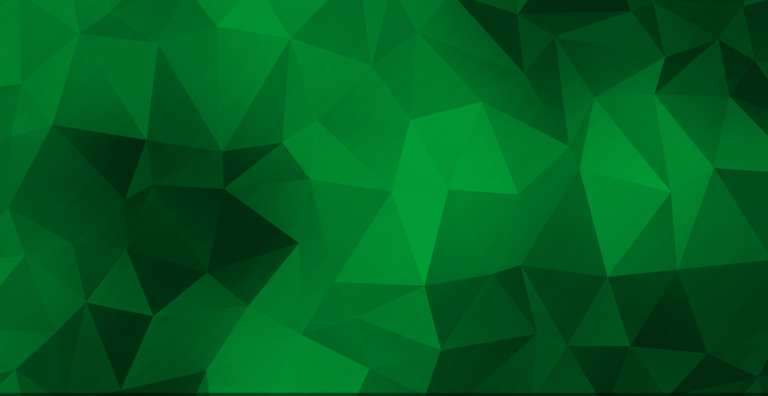
This background is drawn by a Shadertoy shader. Its source:

```glsl
const float CELL = 0.172;          // mesh spacing, in canvas heights
const float JITTER = 0.43;         // vertex displacement, in cells
const float FACET_CONTRAST = 0.14; // random tone step between facets
const float FACET_SLOPE = 0.55;    // tone slope across a facet
const float FLATNESS = 0.6;        // 0 follows the light field, 1 is flat
const float EDGE_GLOW = 0.018;
const float EDGE_WIDTH = 0.004;
const float STREAK_AMOUNT = 0.018;
const float BASE_TONE = 0.34;
const float BASE_WEIGHT = 0.12;
const vec2 TONE_RANGE = vec2(0.16, 0.61);
const vec3 TINT = vec3(0.0, 1.0, 0.345);
const float FOOT_HEIGHT = 0.008;   // dark strip along the bottom
const float FOOT_SHADE = 0.55;

// Light pools: centre x, centre y, radius, tone
const int POOLS = 12;
const vec4 POOL[POOLS] = vec4[POOLS](
    vec4(1.08, 0.57, 0.22, 0.61), vec4(1.63, 0.53, 0.20, 0.54),
    vec4(0.77, 0.88, 0.24, 0.53), vec4(0.07, 0.88, 0.20, 0.48),
    vec4(0.07, 0.32, 0.17, 0.46), vec4(0.74, 0.05, 0.18, 0.51),
    vec4(0.44, 0.49, 0.22, 0.18), vec4(1.40, 0.97, 0.18, 0.22),
    vec4(1.90, 0.93, 0.20, 0.19), vec4(1.46, 0.16, 0.24, 0.25),
    vec4(1.87, 0.12, 0.24, 0.19), vec4(0.30, 0.10, 0.16, 0.24));

vec2 hash2(vec2 p) {
    vec3 q = fract(p.xyx * vec3(0.1031, 0.1030, 0.0973));
    q += dot(q, q.yzx + 33.33);
    return fract((q.xx + q.yz) * q.zy);
}

float gradientAt(vec2 node, vec2 offset) {
    return dot(hash2(node) * 2.0 - 1.0, offset);
}

float gradientNoise(vec2 p) {
    vec2 i = floor(p), f = p - i;
    vec2 u = f * f * f * (f * (f * 6.0 - 15.0) + 10.0);
    vec2 e = vec2(1.0, 0.0);
    return mix(mix(gradientAt(i, f), gradientAt(i + e, f - e), u.x),
               mix(gradientAt(i + e.yx, f - e.yx), gradientAt(i + 1.0, f - 1.0), u.x), u.y);
}

// Smooth large-scale brightness: weighted blend of the light pools
float lightField(vec2 p) {
    vec2 sum = vec2(BASE_TONE, 1.0) * BASE_WEIGHT;
    for (int i = 0; i < POOLS; i++) {
        vec2 d = (p - POOL[i].xy) / POOL[i].z;
        sum += vec2(POOL[i].w, 1.0) * exp(-dot(d, d));
    }
    return sum.x / sum.y;
}

// Mesh vertex: alternate rows are shifted by half a cell
vec2 meshVertex(vec2 id) {
    vec2 shift = vec2(0.5 * mod(id.y, 2.0), 0.0);
    return CELL * (id + shift + (hash2(id + 17.0) * 2.0 - 1.0) * JITTER);
}

float cross2(vec2 a, vec2 b) { return a.x * b.y - a.y * b.x; }

float lineDistance(vec2 p, vec2 a, vec2 b) {
    return cross2(b - a, p - a) / max(length(b - a), 1e-4);
}

// Adds (tone * coverage, coverage) of one triangle
void addFacet(vec2 p, vec2 a, vec2 b, vec2 c, vec2 seed, float soft, float light, inout vec2 sum) {
    float side = sign(cross2(b - a, c - a));
    float inside = min(side * lineDistance(p, a, b),
                   min(side * lineDistance(p, b, c), side * lineDistance(p, c, a)));
    if (inside <= -soft) return;
    vec2 centre = (a + b + c) / 3.0;
    vec2 rnd = hash2(seed), slope = hash2(seed + 5.3) - 0.5;
    float tone = mix(light, lightField(centre), FLATNESS);
    tone += (rnd.x - 0.5) * FACET_CONTRAST + dot(p - centre, slope) * FACET_SLOPE;
    tone += EDGE_GLOW * rnd.y * (1.0 - smoothstep(0.0, EDGE_WIDTH, inside));
    sum += vec2(tone, 1.0) * smoothstep(-soft, soft, inside);
}

void mainImage(out vec4 fragColor, in vec2 fragCoord) {
    vec2 p = fragCoord / iResolution.y;
    float soft = 0.8 / iResolution.y;
    float light = lightField(p);
    vec2 home = floor(p / CELL);

    // Each mesh cell is split along its shorter diagonal
    vec2 sum = vec2(0.0);
    for (int y = -1; y <= 1; y++) {
        for (int x = -2; x <= 2; x++) {
            vec2 id = home + vec2(x, y);
            vec2 a = meshVertex(id), b = meshVertex(id + vec2(1.0, 0.0));
            vec2 c = meshVertex(id + vec2(0.0, 1.0)), d = meshVertex(id + 1.0);
            bool rising = distance(a, d) < distance(b, c);
            vec2 s = rising ? a : b, t = rising ? d : c;
            addFacet(p, rising ? b : a, s, t, id + 41.0, soft, light, sum);
            addFacet(p, rising ? c : d, s, t, id + 83.0, soft, light, sum);
        }
    }
    float tone = sum.x / max(sum.y, 1e-4);

    // Faint diagonal streaks
    vec2 along = vec2(p.x + p.y, p.y - p.x);
    tone += STREAK_AMOUNT * gradientNoise(along * vec2(7.0, 38.0));
    tone = clamp(tone, TONE_RANGE.x, TONE_RANGE.y);

    float foot = smoothstep(FOOT_HEIGHT - soft, FOOT_HEIGHT + soft, p.y);
    fragColor = vec4(TINT * tone * mix(FOOT_SHADE, 1.0, foot), 1.0);
}
```
